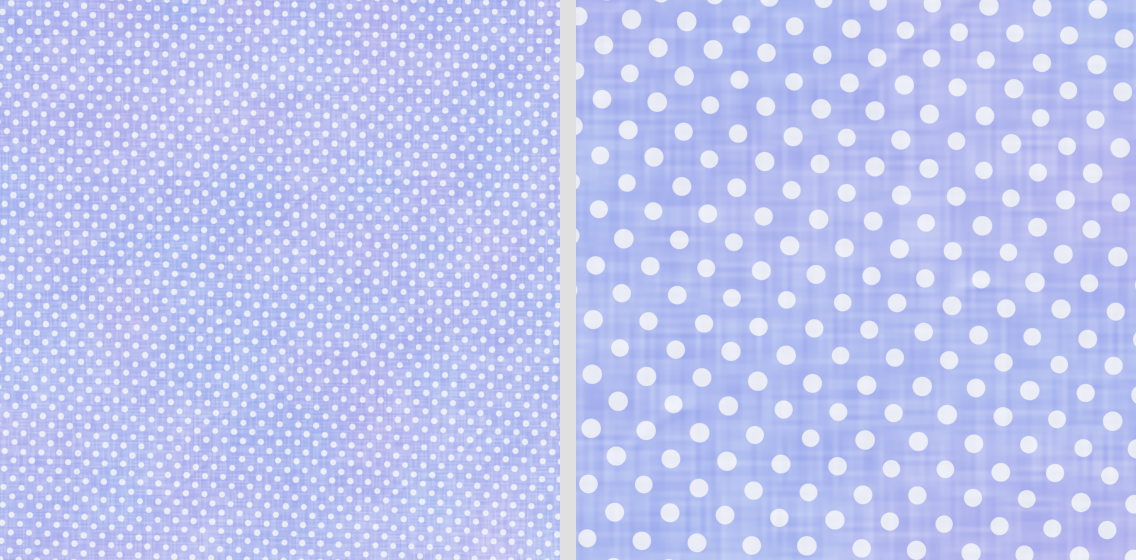
Left, the full canvas; right, a detail of the centre.
Give the GLSL for this pattern, as a Shadertoy shader.

```glsl
const float PITCH = 0.03255;       // dot spacing along a row
const float TILT = 0.036;          // clockwise turn of the cloth, radians
const vec2 ANCHOR = vec2(0.508, 0.5035);
const float DOT_RADIUS = 0.0055;
const float RADIUS_SPREAD = 0.06;
const float DOT_JITTER = 0.025;    // in lattice cells
const float CLOTH_WARP = 0.0025;
const float THREADS = 330.0;
const float THREAD_RUN = 28.0;     // thread patches along their length
const int CREASES = 14;
const float CREASE_WIDTH = 0.0035;

const vec3 DEEP_BLUE = vec3(0.635, 0.665, 0.925);
const vec3 PALE_BLUE = vec3(0.79, 0.81, 0.955);
const vec3 DOT_WHITE = vec3(0.92, 0.93, 0.966);
const vec3 LILAC_SHIFT = vec3(0.022, -0.008, -0.004);

float hash(vec2 p) {
    vec3 q = fract(p.xyx * vec3(0.1031, 0.1030, 0.0973));
    q += dot(q, q.yzx + 33.33);
    return fract((q.x + q.y) * q.z);
}

vec2 hash2(vec2 p) {
    return vec2(hash(p + 17.0), hash(p + 71.0));
}

float noise(vec2 p) {
    vec2 cell = floor(p), f = fract(p);
    f = f * f * (3.0 - 2.0 * f);
    return mix(mix(hash(cell), hash(cell + vec2(1, 0)), f.x),
               mix(hash(cell + vec2(0, 1)), hash(cell + vec2(1, 1)), f.x), f.y);
}

vec2 rotate(vec2 p, float angle) {
    float c = cos(angle), s = sin(angle);
    return vec2(c * p.x - s * p.y, s * p.x + c * p.y);
}

// Staggered dots: a square lattice turned by 45 degrees
float dotCoverage(vec2 p, float pixel) {
    vec2 q = rotate(p - ANCHOR, TILT) / PITCH;
    vec2 diagonal = vec2(q.x + q.y, q.x - q.y);
    vec2 id = round(diagonal);
    vec2 offset = diagonal - id + DOT_JITTER * (2.0 * hash2(id + 200.0) - 1.0);
    float radius = DOT_RADIUS * (1.0 + RADIUS_SPREAD * (2.0 * hash(id + 300.0) - 1.0));
    float edge = length(offset) * PITCH * inversesqrt(2.0) - radius;
    return 1.0 - smoothstep(-0.8 * pixel, 0.8 * pixel, edge);
}

// Crossed threads, each uneven along its length
float weave(vec2 p) {
    float weft = noise(p * vec2(THREAD_RUN, THREADS) + 11.0);
    float warp = noise(p * vec2(THREADS, THREAD_RUN) + 47.0);
    return weft + warp - 1.0;
}

// Short bowed folds with a lit and a shaded side
float creases(vec2 p) {
    float sum = 0.0;
    for (int i = 0; i < CREASES; i++) {
        vec2 seed = vec2(float(i) * 7.0, 5.0);
        vec2 shape = hash2(seed + 130.0);
        vec2 center = vec2(0.15, 0.08) + vec2(0.8, 0.65) * hash2(seed);
        vec2 q = rotate(p - center, -mix(0.05, 1.0, shape.x));
        float halfLength = mix(0.03, 0.11, shape.y);
        float along = q.x / halfLength;
        float across = (q.y + 0.012 * along * along) / CREASE_WIDTH;
        float fade = 1.0 - smoothstep(0.2, 1.0, abs(along));
        sum += fade * (exp(-across * across) - 0.8 * exp(-(across + 1.6) * (across + 1.6)));
    }
    return sum;
}

// Light falls off toward the upper left, with broad soft folds
float lighting(vec2 p) {
    float ramp = 0.16 * (p.x - 0.5) - 0.22 * (p.y - 0.5);
    float folds = 0.22 * (noise(p * 3.5 + 4.0) - 0.5);
    float fineFolds = 0.18 * (noise(rotate(p, -0.5) * vec2(6, 15) + 9.0) - 0.5);
    return ramp + folds + fineFolds;
}

void mainImage(out vec4 fragColor, in vec2 fragCoord) {
    float pixel = 1.0 / iResolution.y;
    vec2 p = fragCoord * pixel;

    // Ground cloth
    float light = lighting(p);
    float fold = creases(p);
    float tone = 0.5 + light + 0.48 * weave(p) + 0.22 * fold;
    vec3 cloth = mix(DEEP_BLUE, PALE_BLUE, clamp(tone, -0.1, 1.15));
    cloth += LILAC_SHIFT * (2.0 * noise(p * 9.0 + 80.0) - 1.0);

    // Printed dots follow the slight pull of the cloth
    vec2 pull = vec2(noise(p * 4.0 + 21.0), noise(p * 4.0 + 63.0)) - 0.5;
    float ink = dotCoverage(p + CLOTH_WARP * pull, pixel);
    vec3 dotColor = DOT_WHITE + 0.03 * light + 0.02 * weave(p) + 0.015 * fold;

    fragColor = vec4(clamp(mix(cloth, dotColor, ink), 0.0, 1.0), 1.0);
}
```
